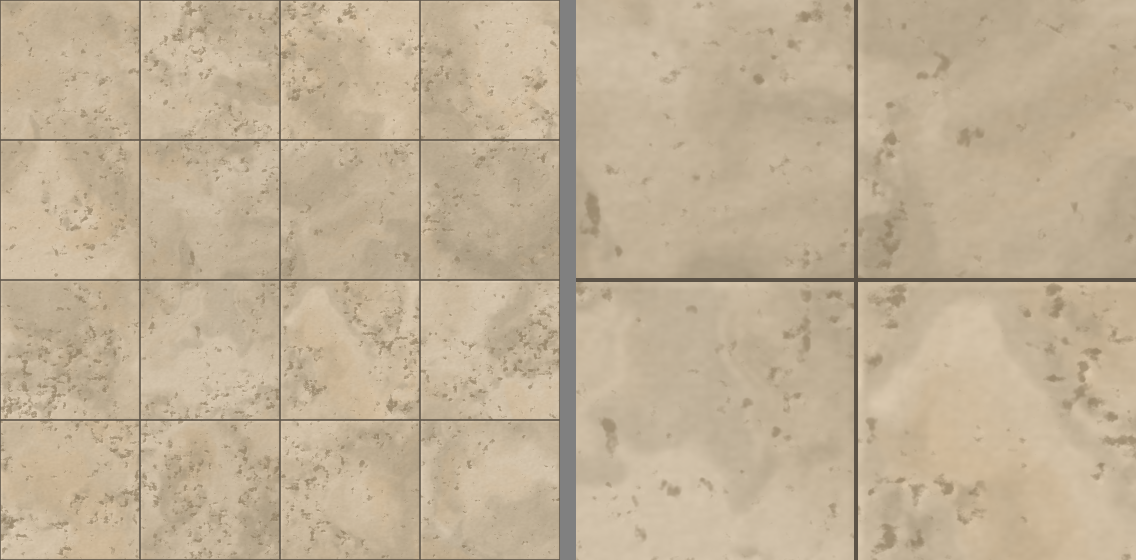
Left: the whole. Right: its middle third, enlarged.
Reproduce this texture procedurally as a Shadertoy shader.

```glsl
#define TILES 4.0
#define JOINT_HALF_WIDTH 0.0049
#define PIT_SCALE 33.0
#define GRAIN_SCALE 75.0
#define STONE vec3(0.780, 0.709, 0.602)
#define PALE vec3(0.835, 0.768, 0.670)
#define OCHRE vec3(0.810, 0.700, 0.550)
#define STAIN vec3(0.655, 0.595, 0.495)
#define PIT vec3(0.540, 0.470, 0.360)
#define JOINT vec3(0.360, 0.325, 0.280)

float hash(vec2 p) {
    vec3 q = fract(p.xyx * 0.1031);
    q += dot(q, q.yzx + 33.33);
    return fract((q.x + q.y) * q.z);
}

float noise(vec2 p) {
    vec2 cell = floor(p), f = fract(p);
    vec2 u = f * f * (3.0 - 2.0 * f);
    float bottom = mix(hash(cell), hash(cell + vec2(1, 0)), u.x);
    float top = mix(hash(cell + vec2(0, 1)), hash(cell + vec2(1, 1)), u.x);
    return mix(bottom, top, u.y);
}

float fbm(vec2 p) {
    float sum = 0.0, amplitude = 0.533;
    for (int i = 0; i < 4; i++) {
        sum += amplitude * noise(p);
        p = mat2(1.6, 1.2, -1.2, 1.6) * p + 7.3;
        amplitude *= 0.5;
    }
    return sum;
}

// Depth of the small cavities; a lower threshold gives denser pitting.
float pitDepth(vec2 p, float threshold) {
    float field = fbm(p * PIT_SCALE * vec2(0.85, 1.0));
    return smoothstep(threshold, threshold + 0.20, field);
}

vec3 travertine(vec2 p, vec2 tile) {
    float wear = hash(tile + 3.7);
    float warmth = hash(tile + 19.1);
    float tone = hash(tile + 41.3);

    // Broad mineral clouds, bent by a second noise
    vec2 warp = vec2(fbm(p * 2.0 + 5.0), fbm(p * 2.0 + 31.0)) - 0.5;
    vec2 q = p + 0.9 * warp;
    float cloud = fbm(q * 2.6);
    float stain = smoothstep(0.58, 0.68, fbm(q * 2.3 + 47.0));
    float ochre = smoothstep(0.55, 0.78, fbm(q * 2.8 + 83.0));
    vec3 color = mix(STONE, PALE, 0.85 * smoothstep(0.44, 0.74, cloud));
    color = mix(color, STAIN, 0.36 * smoothstep(0.48, 0.24, cloud));
    color = mix(color, STAIN, 0.38 * stain);
    color = mix(color, OCHRE, 0.35 * ochre);
    color += (warmth - 0.5) * vec3(0.030, 0.018, 0.005) + 0.030 * (tone - 0.5);

    // Worn areas: mottled ground, then many small pits with a lit rim
    float cluster = smoothstep(0.44, 0.66, fbm(q * 3.4 + 61.0));
    cluster *= 0.6 + 0.5 * wear;
    float mottle = fbm(p * 13.0 + 23.0);
    color = mix(color, STAIN, 0.55 * cluster * smoothstep(0.50, 0.72, mottle));
    color = mix(color, PALE, 0.50 * cluster * smoothstep(0.48, 0.28, mottle));
    float threshold = mix(0.73, 0.55, cluster) - 0.12 * (mottle - 0.5);
    float pit = pitDepth(p, threshold);
    float rim = pitDepth(p + vec2(-0.010, 0.012), threshold) - pit;
    color = mix(color, PIT, 0.62 * pit);
    color += 0.030 * max(rim, 0.0);

    // Rare larger dark specks
    float speck = smoothstep(0.73, 0.84, fbm(p * 15.0 + 131.0));
    color = mix(color, PIT, 0.55 * speck);

    // Fine surface grain and shallow relief
    float relief = fbm(p * 18.0 + 11.0) - fbm(p * 18.0 + vec2(10.8, 11.2));
    float grain = noise(p * GRAIN_SCALE * vec2(0.7, 1.0)) - 0.5;
    return color + 0.045 * relief + 0.022 * grain;
}

void mainImage(out vec4 fragColor, in vec2 fragCoord) {
    vec2 grid = fragCoord / iResolution.xy * TILES;
    vec2 tile = floor(grid), f = fract(grid);
    vec2 pixel = TILES / iResolution.xy;

    // Each tile is cut from a different part of the stone
    vec2 offset = 60.0 * vec2(hash(tile + 0.5), hash(tile + 8.2));
    vec3 color = travertine(f + offset, tile);

    // Light catches the left and top edges, the others fall off
    vec2 lit = smoothstep(0.028, 0.008, vec2(f.x, 1.0 - f.y));
    vec2 shade = smoothstep(0.025, 0.006, vec2(1.0 - f.x, f.y));
    color += 0.040 * max(lit.x, lit.y) - 0.020 * max(shade.x, shade.y);

    // Thin dark joints
    vec2 edge = min(f, 1.0 - f);
    vec2 face = smoothstep(JOINT_HALF_WIDTH - 0.5 * pixel, JOINT_HALF_WIDTH + 0.5 * pixel, edge);
    color = mix(JOINT, color, face.x * face.y);
    fragColor = vec4(clamp(color, 0.0, 1.0), 1.0);
}
```
